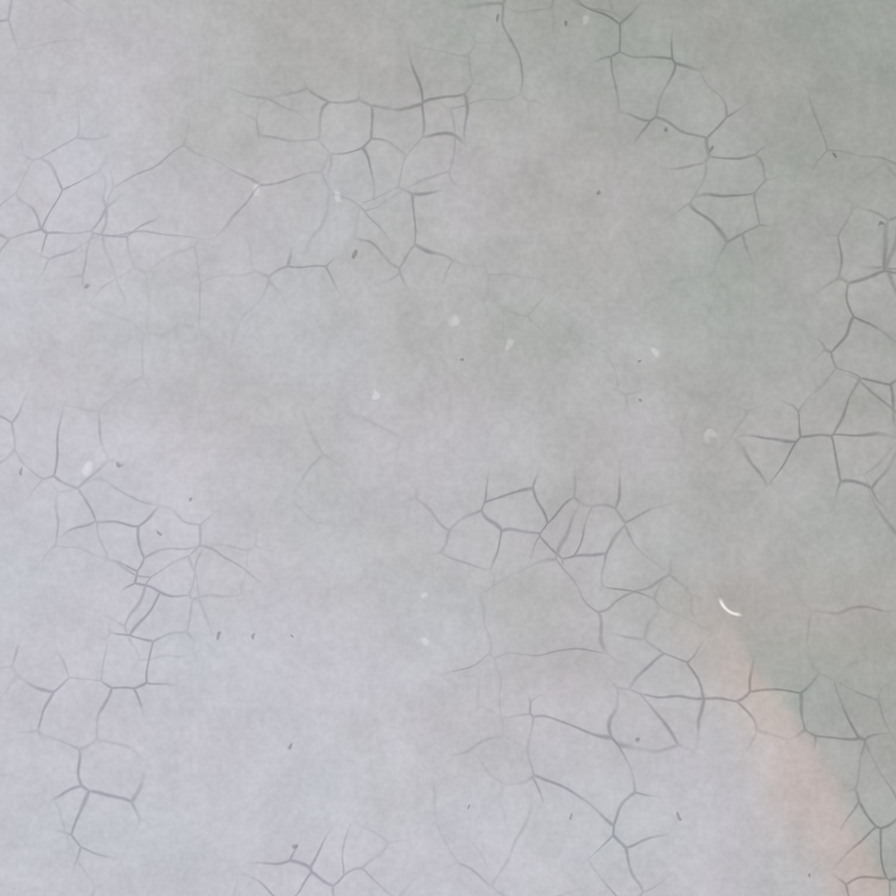
This texture is drawn by a three.js fragment shader. Its source:

```glsl
// Weathered grey plaster with soft stains and chains of fine, cellular hairline cracks.
varying vec2 vUv;

const vec3 PALE_BLUE = vec3(0.768, 0.768, 0.798);
const vec3 COOL_GREY = vec3(0.732, 0.729, 0.740);
const vec3 WARM_GREY = vec3(0.692, 0.692, 0.687);
const vec3 MOSS_GREY = vec3(0.628, 0.640, 0.618);
const vec3 PINK_TINT = vec3(0.035, -0.008, -0.028);
const vec3 CRACK_TINT = vec3(0.125, 0.125, 0.115);

vec2 hash2(vec2 p) {
  vec3 q = fract(p.xyx * vec3(0.1031, 0.1030, 0.0973));
  q += dot(q, q.yzx + 33.33);
  return fract((q.xx + q.yz) * q.zy);
}

float cornerSlope(vec2 cell, vec2 corner, vec2 f) {
  float angle = 6.2832 * hash2(cell + corner + 57.0).x;
  return dot(vec2(cos(angle), sin(angle)), f - corner);
}

// Gradient noise, roughly -0.6 to 0.6
float gradientNoise(vec2 p) {
  vec2 i = floor(p), f = fract(p);
  vec2 u = f * f * f * (f * (f * 6.0 - 15.0) + 10.0);
  vec2 e = vec2(1.0, 0.0);
  float low = mix(cornerSlope(i, e.yy, f), cornerSlope(i, e.xy, f), u.x);
  float high = mix(cornerSlope(i, e.yx, f), cornerSlope(i, e.xx, f), u.x);
  return mix(low, high, u.y);
}

float fbm(vec2 p) {
  float sum = 0.0, amplitude = 0.6;
  for (int i = 0; i < 5; i++) {
    sum += amplitude * gradientNoise(p);
    p = mat2(1.6, 1.2, -1.2, 1.6) * p + 7.3;
    amplitude *= 0.6;
  }
  return sum;
}

vec2 warp(vec2 p, float scale, float amount) {
  return p + amount * vec2(gradientNoise(p * scale), gradientNoise(p * scale + 41.7));
}

vec2 cellSeed(vec2 cell) {
  return mix(vec2(0.08), vec2(0.92), hash2(cell));
}

// Distance to the nearest Voronoi border, in canvas units
float cellBorder(vec2 p, float scale) {
  p *= scale;
  vec2 i = floor(p), f = fract(p), nearCell = vec2(0.0), nearest = vec2(8.0);
  for (int y = -1; y <= 1; y++)
    for (int x = -1; x <= 1; x++) {
      vec2 g = vec2(float(x), float(y));
      vec2 r = g + cellSeed(i + g) - f;
      if (dot(r, r) < dot(nearest, nearest)) { nearest = r; nearCell = g; }
    }
  float border = 8.0;
  for (int y = -2; y <= 2; y++)
    for (int x = -2; x <= 2; x++) {
      vec2 g = nearCell + vec2(float(x), float(y));
      vec2 r = g + cellSeed(i + g) - f;
      vec2 gap = r - nearest;
      if (dot(gap, gap) > 0.0001)
        border = min(border, dot(0.5 * (nearest + r), normalize(gap)));
    }
  return border / scale;
}

float hairline(float d, float width) {
  return 1.0 - smoothstep(0.0, width, d);
}

// Small cells gathered along the borders of large ones, plus a few long cracks
float cracks(vec2 p) {
  vec2 bent = warp(warp(p, 4.0, 0.05), 24.0, 0.011);
  float chain = 1.0 - smoothstep(0.03, 0.06, cellBorder(bent + 3.7, 3.4));
  float patches = smoothstep(-0.2, 0.1, gradientNoise(p * 3.6 + 11.0));
  float wear = smoothstep(-0.3, 0.2, gradientNoise(p * 15.0 + 5.0));
  float small = hairline(cellBorder(bent, 18.0), 0.0029) * chain * patches;
  float longMask = smoothstep(0.08, 0.3, gradientNoise(p * 4.3 + 29.0));
  float large = hairline(cellBorder(bent + 8.1, 9.0), 0.0029) * longMask;
  return max(small, 0.7 * large) * mix(0.35, 1.0, wear);
}

// Sparse ragged marks; rarity is the share of empty cells
float specks(vec2 p, float scale, float rarity, float radius) {
  p = warp(p * scale, 3.0, 0.2);
  vec2 cell = floor(p);
  vec2 place = mix(vec2(0.3), vec2(0.7), hash2(cell + 13.0));
  float size = radius * mix(0.5, 1.0, hash2(cell + 27.0).x);
  float d = length(fract(p) - place);
  return step(rarity, hash2(cell + 91.0).x) * (1.0 - smoothstep(0.4 * size, size, d));
}

float ramp(float a, float b, float x) {
  return clamp((x - a) / (b - a), 0.0, 1.0);
}

vec3 plaster(float tone) {
  vec3 colour = mix(PALE_BLUE, COOL_GREY, ramp(0.26, 0.46, tone));
  colour = mix(colour, WARM_GREY, ramp(0.46, 0.62, tone));
  return mix(colour, MOSS_GREY, ramp(0.62, 0.88, tone));
}

void main() {
  vec2 p = vUv;

  // Diagonal fade, with a darker wedge beyond a slanted seam at lower right
  float seam = p.x - 0.80 - 0.55 * (0.33 - p.y) + 0.03 * fbm(p * 9.0);
  float low = 1.0 - smoothstep(0.22, 0.40, p.y);
  float wedge = smoothstep(-0.005, 0.025, seam) * low;
  float tone = dot(p, vec2(0.55, 0.45)) - 0.035 + 0.27 * fbm(p * 4.5) + 0.16 * wedge;
  vec3 colour = plaster(tone);
  colour += PINK_TINT * smoothstep(-0.11, 0.0, seam) * (1.0 - wedge) * low;

  // Cloudy tint, mottling and grain
  colour += vec3(0.016, -0.004, 0.004) * gradientNoise(p * 7.0 + 19.0);
  colour += 0.042 * fbm(p * 17.0) + 0.022 * gradientNoise(p * 95.0);
  colour += 0.022 * gradientNoise(p * 190.0 + 3.0);

  // Cracks, pits and chipped flakes
  colour -= CRACK_TINT * cracks(p);
  colour -= 0.13 * specks(p, 26.0, 0.97, 0.13);
  colour += 0.07 * specks(p + 0.37, 22.0, 0.975, 0.22);
  vec2 chip = mat2(0.8, 0.6, -0.6, 0.8) * (p - vec2(0.817, 0.325));
  float arc = abs(length(chip * vec2(0.8, 1.4)) - 0.011);
  colour += 0.25 * hairline(arc, 0.004) * smoothstep(0.0, 0.006, -chip.y);

  gl_FragColor = vec4(colour, 1.0);
}
```
